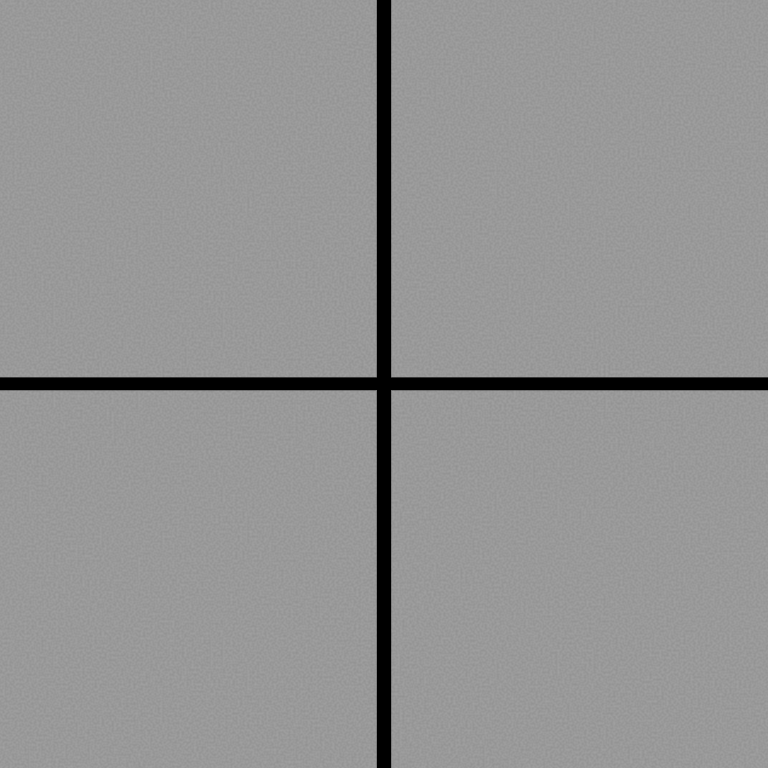
Reproduce this background procedurally as a three.js fragment shader.

```glsl
// Finely grained grey field split into four panes by a black cross.
varying vec2 vUv;

const vec3 PANE_COLOR = vec3(0.6);
const vec3 BAR_COLOR = vec3(0.0);
const vec2 CROSS_CENTER = vec2(0.5, 0.5002);
const vec2 BAR_HALF_WIDTH = vec2(0.0094, 0.0084); // vertical bar, horizontal bar
const float EDGE_SOFTNESS = 0.0008;
const float GRAIN_SCALE = 317.0;
const float GRAIN_STRENGTH = 0.045;
const float TAU = 6.2831853;

// Pseudo-random unit gradient for a lattice cell
vec2 latticeGradient(vec2 cell) {
  vec3 p = fract(cell.xyx * vec3(0.1031, 0.1030, 0.0973));
  p += dot(p, p.yzx + 33.33);
  float angle = TAU * fract((p.x + p.y) * p.z);
  return vec2(cos(angle), sin(angle));
}

// Gradient noise, centred on zero
float gradientNoise(vec2 p) {
  vec2 cell = floor(p);
  vec2 f = fract(p);
  vec2 blend = f * f * f * (f * (f * 6.0 - 15.0) + 10.0);
  float a = dot(latticeGradient(cell), f);
  float b = dot(latticeGradient(cell + vec2(1.0, 0.0)), f - vec2(1.0, 0.0));
  float c = dot(latticeGradient(cell + vec2(0.0, 1.0)), f - vec2(0.0, 1.0));
  float d = dot(latticeGradient(cell + vec2(1.0)), f - vec2(1.0));
  return mix(mix(a, b, blend.x), mix(c, d, blend.x), blend.y);
}

// Signed distance to the union of both bars
float crossDistance(vec2 p) {
  vec2 d = abs(p - CROSS_CENTER) - BAR_HALF_WIDTH;
  return min(d.x, d.y);
}

void main() {
  // Grained panes
  float grain = gradientNoise(vUv * GRAIN_SCALE);
  vec3 pane = PANE_COLOR + GRAIN_STRENGTH * grain;

  // Dividing cross
  float paneMask = smoothstep(-EDGE_SOFTNESS, EDGE_SOFTNESS, crossDistance(vUv));
  gl_FragColor = vec4(mix(BAR_COLOR, pane, paneMask), 1.0);
}
```
